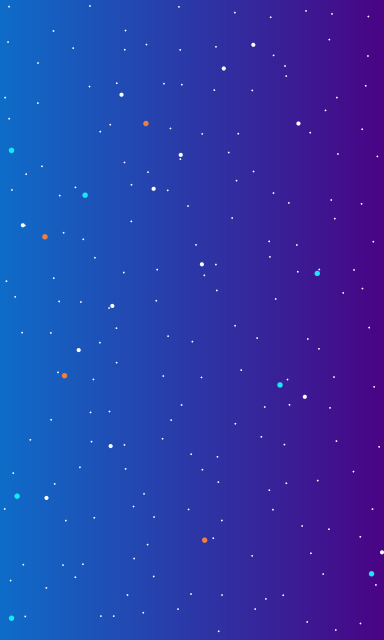
Reproduce this background procedurally as a WebGL 1 fragment shader.

```glsl
precision highp float;
// A night sky: a horizontal blue-to-indigo gradient under a scatter of dots.
// Tiny stars sit in a jittered grid; larger white, cyan and orange dots
// follow wrapped, swaying and curved paths evaluated in short loops.

uniform vec2 u_resolution;

// Sine-free hash from a cell index to two values in 0..1
vec2 hash22(vec2 p) {
  vec3 q = fract(p.xyx * vec3(0.1031, 0.1030, 0.0973));
  q += dot(q, q.yzx + 33.33);
  return fract((q.xx + q.yz) * q.zy);
}

// Antialiased disc; the offset and radius are in canvas widths
float disc(vec2 offset, float radius) {
  return clamp((radius - length(offset)) * u_resolution.x + 0.5, 0.0, 1.0);
}

// One tiny star per cell, kept clear of the cell borders
float tinyStars(vec2 uv, vec2 scale) {
  vec2 grid = vec2(11.0, 18.0);
  vec2 cell = floor(uv * grid);
  vec2 center = (cell + mix(vec2(0.08), vec2(0.92), hash22(cell + 7.0))) / grid;
  float present = step(hash22(cell + 53.0).x, 0.95);
  return present * disc((uv - center) * scale, 0.0022);
}

void main() {
  // uv.y runs downwards from the top edge
  vec2 uv = gl_FragCoord.xy / u_resolution;
  uv.y = 1.0 - uv.y;
  vec2 scale = vec2(1.0, u_resolution.y / u_resolution.x);

  // Background gradient
  vec3 color = mix(vec3(0.055, 0.425, 0.788), vec3(0.287, 0.012, 0.520), uv.x);

  // Small and large white stars
  float white = tinyStars(uv, scale);
  for (int n = 0; n < 14; n++) {
    float i = float(n);
    float x = fract(0.8 - 0.305 * i + 0.16 * cos(1.65 * (i - 1.6)));
    float y = 0.07 + 0.035 * i + 0.002 * i * i;
    white = max(white, disc((uv - vec2(x, y)) * scale, 0.0053));
  }
  color = mix(color, vec3(1.0), white);

  // Cyan dots on a path that sways faster as it descends
  float cyan = 0.0;
  for (int n = 0; n < 7; n++) {
    float i = float(n);
    float x = 0.5 - 0.47 * cos(0.705 * i + 0.232 * i * i);
    float y = 0.235 + 0.122 * i - 0.06 * sin(1.05 * i);
    cyan = max(cyan, disc((uv - vec2(x, y)) * scale, 0.0070));
  }
  color = mix(color, vec3(0.10, 0.90, 0.98), cyan);

  // Orange dots on a parabolic arc
  float orange = 0.0;
  for (int n = 0; n < 4; n++) {
    float i = float(n);
    vec2 center = vec2(0.38 + (0.157 * i - 0.42) * i, 0.193 + (0.02 * i + 0.157) * i);
    orange = max(orange, disc((uv - center) * scale, 0.0070));
  }
  color = mix(color, vec3(0.93, 0.50, 0.25), orange);

  gl_FragColor = vec4(color, 1.0);
}
```
